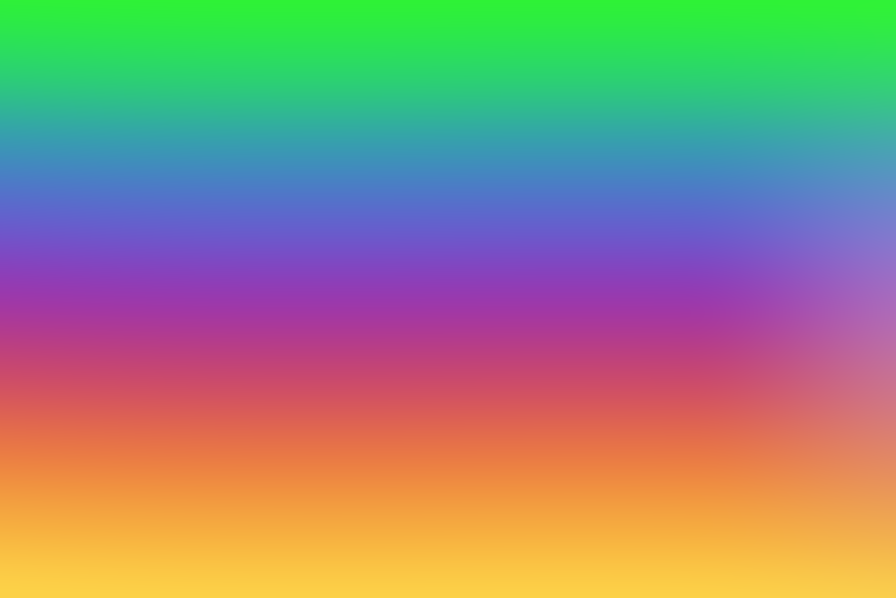
Write a Shadertoy shader that draws this background.

```glsl
// Soft horizontal rainbow gradient, slightly tilted, with a pale glow at the right edge.
#define TILT 0.024
#define BEND 0.006
#define GLOW_START 0.76
#define GLOW_HEIGHT 0.44
#define GLOW_SPREAD 0.30
#define GLOW_STRENGTH 0.40
#define GLOW_COLOR vec3(0.80, 0.78, 0.82)

const int LAST = 8;

// Evenly spaced colour stops, bottom to top
const vec3 STOPS[9] = vec3[9](
    vec3(0.99, 0.82, 0.28),
    vec3(0.96, 0.66, 0.25),
    vec3(0.905, 0.455, 0.28),
    vec3(0.78, 0.28, 0.44),
    vec3(0.60, 0.225, 0.68),
    vec3(0.39, 0.38, 0.80),
    vec3(0.225, 0.60, 0.70),
    vec3(0.17, 0.83, 0.43),
    vec3(0.18, 0.95, 0.21));

vec3 stopColor(int i) {
    return STOPS[clamp(i, 0, LAST)];
}

// Catmull-Rom curve through the stops
vec3 rainbow(float height) {
    float position = clamp(height, 0.0, 1.0) * float(LAST);
    int i = min(int(position), LAST - 1);
    float t = position - float(i);
    vec3 a = stopColor(i - 1), b = stopColor(i);
    vec3 c = stopColor(i + 1), d = stopColor(i + 2);
    return b + 0.5 * t * (c - a + t * (2.0 * a - 5.0 * b + 4.0 * c - d
        + t * (3.0 * (b - c) + d - a)));
}

void mainImage(out vec4 fragColor, in vec2 fragCoord) {
    vec2 uv = fragCoord / iResolution.xy;

    // Bands descend gently to the right
    float shift = TILT * (uv.x - 0.5) + BEND * sin(6.2832 * uv.x);
    vec3 color = rainbow(uv.y + shift);

    // Pale haze, strongest at mid height on the right edge
    float across = smoothstep(GLOW_START, 1.06, uv.x);
    float offset = (uv.y - GLOW_HEIGHT) / GLOW_SPREAD;
    float haze = GLOW_STRENGTH * across * exp(-offset * offset);
    color = mix(color, GLOW_COLOR, haze);

    fragColor = vec4(color, 1.0);
}
```
